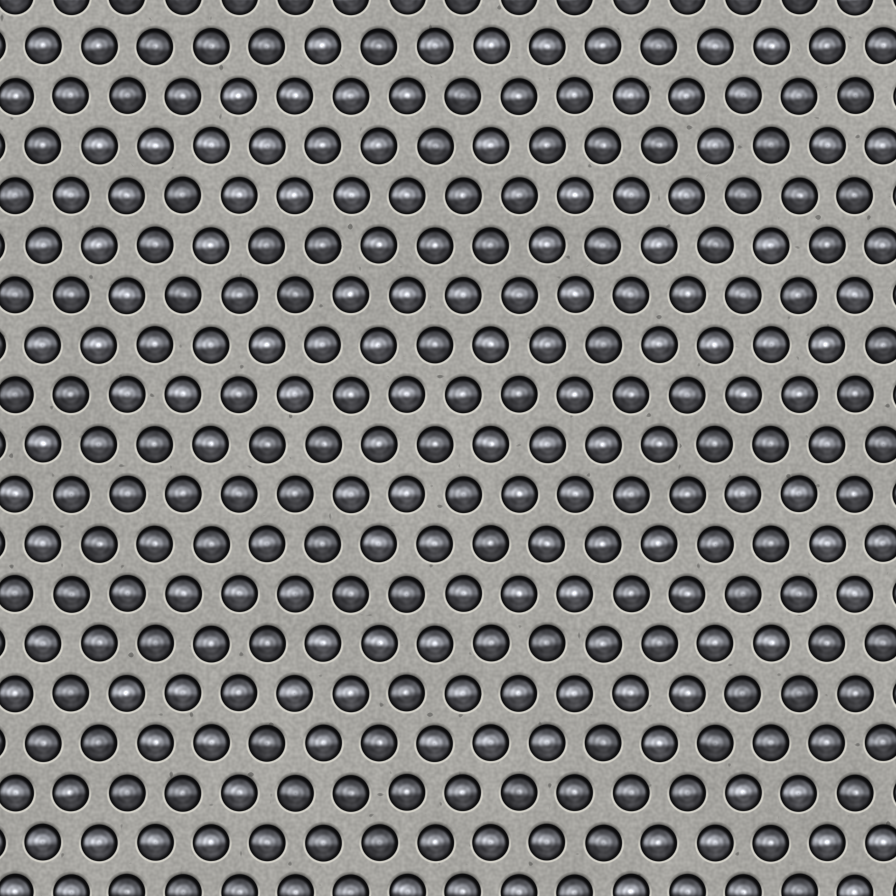
A WebGL 1 fragment shader for this texture:

```glsl
precision highp float;
// Grey metal plate studded with polished steel domes in staggered rows.
// The nearest dome is found on a wrapped lattice, shaded by its local position,
// and set into a plate textured with periodic gradient noise.

uniform vec2 u_resolution;

const vec2 REPEATS = vec2(16.0, 18.0);       // domes across, rows down (even)
const vec2 ORIGIN = vec2(0.0169, 0.0039);    // centre of the first dome
const float RADIUS = 0.0204;
const float JITTER = 0.0007;                 // placement error of each dome
const float RIM_RADIUS = 1.075;              // in dome radii
const float RIM_WIDTH = 0.055;
const float GRAIN = 0.10;
const float STAIN = 0.05;
const float DOME_VARIATION = 0.22;

const vec3 PLATE = vec3(0.655, 0.650, 0.632);
const vec3 RIM_LIGHT = vec3(0.86, 0.85, 0.81);
const vec3 BLACK_EDGE = vec3(0.045, 0.045, 0.05);
const vec3 STEEL_DARK = vec3(0.19, 0.19, 0.205);
const vec3 STEEL_MID = vec3(0.50, 0.51, 0.54);
const vec3 STEEL_GLINT = vec3(0.82, 0.83, 0.86);

float hash(vec2 p) {
  vec3 q = fract(vec3(p.xyx) * 0.1031);
  q += dot(q, q.yzx + 33.33);
  return fract((q.x + q.y) * q.z);
}

float cornerSlope(vec2 cell, vec2 offset, vec2 period) {
  float angle = 6.28318 * hash(mod(cell, period) + 7.0);
  return dot(vec2(cos(angle), sin(angle)), offset);
}

// Gradient noise that repeats after period cells.
float noise(vec2 uv, vec2 period) {
  vec2 p = uv * period;
  vec2 i = floor(p);
  vec2 f = p - i;
  vec2 w = f * f * f * (f * (f * 6.0 - 15.0) + 10.0);
  vec2 e = vec2(0.0, 1.0);
  float low = mix(cornerSlope(i, f, period),
                  cornerSlope(i + e.yx, f - e.yx, period), w.x);
  float high = mix(cornerSlope(i + e, f - e, period),
                   cornerSlope(i + 1.0, f - 1.0, period), w.x);
  return mix(low, high, w.y);
}

// Offset from the nearest dome in dome radii (xy) and its wrapped index (zw).
vec4 nearestDome(vec2 uv) {
  vec2 p = (uv - ORIGIN) * REPEATS;
  vec4 best = vec4(1e3);
  for (int k = 0; k < 2; k++) {
    float row = floor(p.y) + float(k);
    float stagger = 0.5 * mod(row, 2.0);
    float column = floor(p.x - stagger + 0.5);
    vec2 id = mod(vec2(column, row), REPEATS);
    vec2 shift = vec2(hash(id + 31.0), hash(id + 67.0)) - 0.5;
    vec2 d = (p - vec2(column + stagger, row)) / REPEATS - 2.0 * JITTER * shift;
    d /= RADIUS;
    if (dot(d, d) < dot(best.xy, best.xy)) best = vec4(d, id);
  }
  return best;
}

vec3 plateColor(vec2 uv, vec2 q, float r) {
  float grain = noise(uv, vec2(230.0)) + 0.6 * noise(uv, vec2(120.0));
  float stain = noise(uv, vec2(5.0)) + 0.5 * noise(uv, vec2(17.0, 13.0));
  vec3 color = PLATE * (1.0 + GRAIN * grain + STAIN * stain);
  float pit = smoothstep(0.47, 0.62, noise(uv + 0.37, vec2(90.0)));
  color *= 1.0 - 0.3 * pit;
  // Shade above each dome and a bright lip that is strongest below it.
  float up = q.y / max(r, 0.001);
  float shade = (1.0 - smoothstep(0.98, 1.22, r)) * smoothstep(-0.2, 0.9, up);
  color *= 1.0 - 0.55 * shade;
  float lip = exp(-pow((r - RIM_RADIUS) / RIM_WIDTH, 2.0));
  lip *= 1.0 - 0.85 * smoothstep(-0.4, 0.7, up);
  return mix(color, RIM_LIGHT, 0.9 * lip);
}

vec3 domeColor(vec2 uv, vec2 q, float r, vec2 id) {
  float tone = hash(id + 11.0) - 0.5;
  float tilt = 0.2 * (hash(id + 53.0) - 0.5);
  // Broad sky reflection, cut off sharply just below the middle.
  float y = q.y + tilt * q.x;
  float sky = smoothstep(-0.26, 0.08, y) * (1.0 - smoothstep(0.12, 0.86, y));
  sky *= 1.0 - 0.45 * smoothstep(0.0, 0.9, q.x);
  vec3 color = mix(STEEL_DARK, STEEL_MID, sky);
  // Weak light bounced up from the plate.
  float bounce = exp(-7.0 * dot(q - vec2(0.05, -0.5), q - vec2(0.05, -0.5)));
  color += 0.11 * bounce;
  // Streak to the left of the crown and a small glint of varying strength.
  vec2 s = (vec2(q.x, y) - vec2(-0.2, 0.10)) * vec2(1.9, 4.2);
  color = mix(color, STEEL_GLINT, 0.72 * exp(-dot(s, s)));
  vec2 g = (q - vec2(0.02 + tilt, 0.02)) * 7.0;
  color += 0.28 * hash(id + 89.0) * exp(-dot(g, g));
  // Turning marks, scuffs and tone differences between domes.
  color *= 1.0 + 0.07 * sin(21.0 * r) + 0.16 * noise(uv, vec2(180.0));
  color *= 1.0 + DOME_VARIATION * tone;
  // Black gap, heavier towards the upper right.
  float gap = 0.90 - 0.06 * dot(q, vec2(0.45, 0.9));
  return mix(color, BLACK_EDGE, smoothstep(gap - 0.17, gap + 0.04, r));
}

void main() {
  vec2 uv = gl_FragCoord.xy / u_resolution;
  vec4 dome = nearestDome(uv);
  float r = length(dome.xy);
  float blur = 0.75 / (RADIUS * min(u_resolution.x, u_resolution.y));
  float plateMask = smoothstep(1.0 - blur, 1.0 + blur, r);
  vec3 color = mix(domeColor(uv, dome.xy, r, dome.zw),
                   plateColor(uv, dome.xy, r), plateMask);
  gl_FragColor = vec4(clamp(color, 0.0, 1.0), 1.0);
}
```
